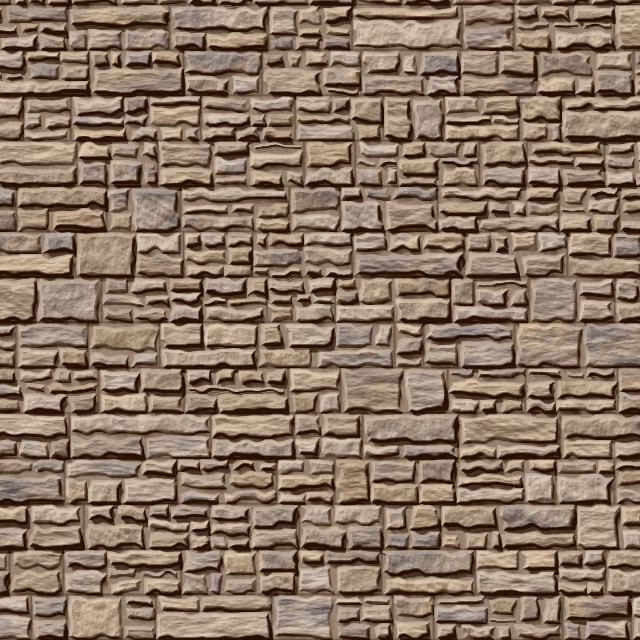
This texture is drawn by a Shadertoy shader. Its source:

```glsl
// Stacked sandstone wall: rows of split, rough-faced blocks lit from the upper left.

struct Stone {
    vec2 lo, hi;   // corners, one unit is one row
    float seed;
    float seam;    // distance to the edge of the surrounding panel
};

float hash(vec2 p) {
    vec3 q = fract(p.xyx * vec3(0.1031, 0.1030, 0.0973));
    q += dot(q, q.yzx + 33.33);
    return fract((q.x + q.y) * q.z);
}

float noise(vec2 p) {
    vec2 i = floor(p), f = fract(p);
    f = f * f * (3.0 - 2.0 * f);
    return mix(mix(hash(i), hash(i + vec2(1, 0)), f.x),
               mix(hash(i + vec2(0, 1)), hash(i + vec2(1, 1)), f.x), f.y);
}

float fbm(vec2 p) {
    float sum = 0.0, amp = 0.53;
    for (int i = 0; i < 4; i++) {
        sum += amp * noise(p);
        p = mat2(1.7, 1.1, -1.1, 1.7) * p + 5.3;
        amp *= 0.5;
    }
    return sum;
}

float edgeDistance(vec2 p, vec2 lo, vec2 hi) {
    vec2 d = min(p - lo, hi - p);
    return min(d.x, d.y);
}

float panelEdge(float column, float row) {
    return 2.0 * (column + 0.7 * (hash(vec2(column, row) + 40.0) - 0.5));
}

// Find the panel around p, then cut it repeatedly into stones.
Stone stoneAt(vec2 p) {
    float row = floor(p.y), column = floor(p.x / 2.0);
    if (p.x < panelEdge(column, row)) column -= 1.0;
    else if (p.x >= panelEdge(column + 1.0, row)) column += 1.0;

    vec2 lo = vec2(panelEdge(column, row), row);
    vec2 hi = vec2(panelEdge(column + 1.0, row), row + 1.0);
    float seam = edgeDistance(p, lo, hi);
    float seed = hash(vec2(column, row) + 71.0);

    for (int i = 0; i < 4; i++) {
        vec2 size = hi - lo;
        vec2 key = vec2(seed * 97.0, float(i) * 3.0);
        int axis = size.x > size.y * mix(1.0, 4.5, hash(key)) ? 0 : 1;
        float smallest = axis == 0 ? 0.9 : 0.6;
        if (size[axis] < smallest || (i > 0 && hash(key + 11.0) > 0.72)) break;
        float cut = lo[axis] + size[axis] * mix(0.3, 0.7, hash(key + 23.0));
        bool below = p[axis] < cut;
        if (below) hi[axis] = cut;
        else lo[axis] = cut;
        seed = hash(key + (below ? 37.0 : 53.0));
    }
    return Stone(lo, hi, seed, seam);
}

// Relief height; also returns the stone, its face mask and its grain.
float relief(vec2 p, out Stone s, out float face, out float grain) {
    s = stoneAt(p);
    vec2 shift = s.seed * vec2(61.0, 83.0);
    vec2 ragged = p + 0.15 * (vec2(noise(p * 4.0 + shift), noise(p * 4.0 + shift + 17.0)) - 0.5);
    float inset = 0.01 + 0.04 * hash(shift);
    float d = min(edgeDistance(ragged, s.lo, s.hi) - inset, edgeDistance(p, s.lo, s.hi));
    face = smoothstep(0.0, 0.085, d);

    // Some faces are layered sideways, a few are tooled with slanted grooves.
    float layered = step(0.45, hash(shift + 5.0));
    grain = fbm(p * mix(vec2(4.0), vec2(2.2, 6.5), layered) + shift);
    float grooves = step(0.88, hash(shift + 9.0)) * sin(dot(p, vec2(19.0, 33.0)));
    vec2 tilt = vec2(hash(shift + 13.0), hash(shift + 19.0)) - 0.5;
    float level = 0.35 + 0.5 * hash(shift + 29.0) + 0.35 * dot(tilt, p - 0.5 * (s.lo + s.hi));
    return face * (level + 0.38 * (grain - 0.5) + 0.022 * grooves);
}

void mainImage(out vec4 fragColor, in vec2 fragCoord) {
    vec2 p = fragCoord / iResolution.y * 14.1;
    vec2 toLight = vec2(-0.5, 0.86);

    Stone s, other;
    float face, grain, unusedFace, unusedGrain;
    float height = relief(p, s, face, grain);

    // Slope lighting and short cast shadows
    float slope = height - relief(p + toLight * 0.04, other, unusedFace, unusedGrain);
    float light = clamp(4.0 * slope, -0.42, 0.2);
    float shadow = 0.0;
    for (int i = 1; i <= 4; i++) {
        float reach = 0.05 * float(i);
        float blocker = relief(p + toLight * reach, other, unusedFace, unusedGrain);
        shadow = max(shadow, blocker - height - 1.6 * reach);
    }
    shadow = smoothstep(0.03, 0.5, shadow);

    // Tone of each stone, with weathered grey patches on some
    float tone = hash(vec2(s.seed * 131.0, 3.0));
    float weathered = step(0.66, hash(vec2(s.seed * 173.0, 8.0)))
                    * smoothstep(0.4, 0.65, fbm(p * vec2(1.3, 2.2) + s.seed * 40.0)) * face;
    float value = 0.85 + face * (0.2 * (tone - 0.5) - 0.16 * step(0.93, tone));
    value += 0.35 * (grain - 0.5) * face + light - 0.55 * shadow;
    value -= 0.16 * (1.0 - face) + 0.15 * weathered;
    value -= 0.28 * (1.0 - smoothstep(0.0, 0.05, s.seam));
    value += 0.1 * (noise(p * 17.0) - 0.5);

    vec3 color = mix(vec3(0.20, 0.11, 0.05), vec3(0.77, 0.69, 0.61), clamp(value, -0.08, 1.15));
    color += weathered * vec3(-0.02, 0.0, 0.04);
    color += face * (hash(vec2(s.seed * 211.0, 5.0)) - 0.5) * vec3(0.03, 0.0, -0.05);
    fragColor = vec4(color, 1.0);
}
```
